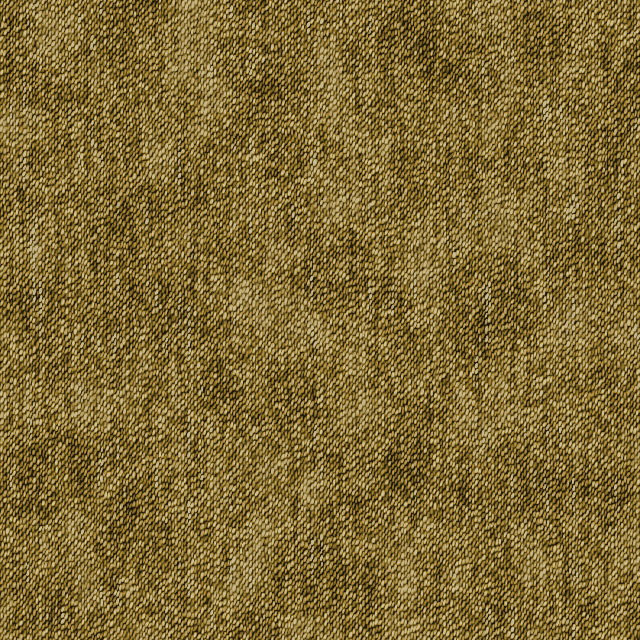
A three.js fragment shader for this texture:

```glsl
varying vec2 vUv;

// Weave
const float COLUMNS = 198.0;      // warp yarns across the canvas
const float ROWS = 92.0;          // stitches up the canvas
const float TWILL_STEP = 0.64;    // rise of each yarn over its neighbour
const float STITCH_TILT = 0.62;   // lean of a stitch, in yarn widths
const float STITCH_HALF_WIDTH = 0.56;
const float STITCH_JITTER = 0.40;
const float YARN_SWAY = 0.45;
const float STITCH_MEAN = 0.52;

// Tone
const float WEAVE_CONTRAST = 0.86;
const float STITCH_VARIATION = 0.30;
const float BLOTCH_STRENGTH = 0.34;
const float STREAK_STRENGTH = 0.15;
const float FIBRE_STRENGTH = 0.34;
const float SLUB_STRENGTH = 0.22;

// Dye colours, dark to light
const vec3 SHADOW = vec3(0.12, 0.09, 0.02);
const vec3 DARK = vec3(0.18, 0.14, 0.04);
const vec3 OLIVE = vec3(0.32, 0.25, 0.08);
const vec3 BROWN = vec3(0.45, 0.37, 0.15);
const vec3 OCHRE = vec3(0.56, 0.45, 0.15);
const vec3 GOLD = vec3(0.70, 0.56, 0.24);
const vec3 PALE = vec3(0.71, 0.63, 0.42);
const vec3 HIGHLIGHT = vec3(0.82, 0.76, 0.58);
const vec3 WORN_TINT = vec3(0.66, 0.59, 0.42);
const vec3 SLUB_TINT = vec3(0.74, 0.72, 0.62);

const float PI = 3.14159265;

float hash(vec2 p) {
  vec3 q = fract(vec3(p.xyx) * 0.1031);
  q += dot(q, q.yzx + 33.33);
  return fract((q.x + q.y) * q.z);
}

float cornerSlope(vec2 cell, vec2 offset) {
  float angle = 2.0 * PI * hash(cell);
  return dot(vec2(cos(angle), sin(angle)), offset);
}

float gradientNoise(vec2 p) {
  vec2 i = floor(p);
  vec2 f = p - i;
  vec2 u = f * f * f * (f * (f * 6.0 - 15.0) + 10.0);
  vec2 e = vec2(1.0, 0.0);
  float low = mix(cornerSlope(i, f), cornerSlope(i + e.xy, f - e.xy), u.x);
  float high = mix(cornerSlope(i + e.yx, f - e.yx), cornerSlope(i + e.xx, f - e.xx), u.x);
  return 1.4 * mix(low, high, u.y);
}

// Soft patches of fading, in several sizes
float blotches(vec2 uv) {
  float sum = 0.0;
  float weight = 0.42;
  vec2 p = uv * vec2(9.0, 7.5) + 13.7;
  for (int i = 0; i < 4; i++) {
    sum += weight * gradientNoise(p);
    p = p * 2.03 + 17.3;
    weight *= 0.72;
  }
  return sum;
}

// Brightness of the uppermost stitch: leaning strokes on stepped yarns
float weave(vec2 uv) {
  float x = uv.x * COLUMNS + YARN_SWAY * gradientNoise(uv * vec2(60.0, 38.0) + 5.0);
  float best = 0.0;
  for (int i = -1; i <= 1; i++) {
    float column = floor(x) + float(i);
    float wobble = STITCH_JITTER * gradientNoise(vec2(column * 7.31, uv.y * 30.0));
    float rise = uv.y * ROWS - column * TWILL_STEP + wobble;
    float stitch = floor(rise);
    float along = rise - stitch;
    float variation = hash(vec2(column, stitch) + 300.0) * 2.0 - 1.0;
    float across = x - column - 0.5 - STITCH_TILT * (along - 0.5);
    float halfWidth = STITCH_HALF_WIDTH * (1.0 + 0.2 * variation);
    float width = cos(0.5 * PI * min(abs(across) / halfWidth, 1.0));
    float body = width * pow(max(sin(PI * along), 0.0), 0.6);
    body = smoothstep(0.0, 0.95, body);
    best = max(best, body * (1.0 + STITCH_VARIATION * variation));
  }
  return best;
}

vec3 dyeRamp(float t) {
  vec3 c = mix(SHADOW, DARK, smoothstep(-0.14, 0.02, t));
  c = mix(c, OLIVE, smoothstep(0.02, 0.18, t));
  c = mix(c, BROWN, smoothstep(0.18, 0.39, t));
  c = mix(c, OCHRE, smoothstep(0.39, 0.61, t));
  c = mix(c, GOLD, smoothstep(0.61, 0.79, t));
  c = mix(c, PALE, smoothstep(0.79, 0.92, t));
  return mix(c, HIGHLIGHT, smoothstep(0.95, 1.20, t));
}

void main() {
  float body = weave(vUv);
  float blotch = blotches(vUv);
  float streak = gradientNoise(vUv * vec2(105.0, 6.0) + 41.0);
  float fibre = gradientNoise(vUv * vec2(290.0, 130.0));

  // Pale yarns that surface for a short run
  float yarn = floor(vUv.x * COLUMNS);
  float slub = smoothstep(0.25, 0.65, gradientNoise(vec2(yarn * 3.37, vUv.y * 14.0)));
  slub *= step(0.66, hash(vec2(yarn, 91.0))) * smoothstep(0.25, 0.75, body);

  float tone = 0.50 + WEAVE_CONTRAST * (body - STITCH_MEAN);
  tone += BLOTCH_STRENGTH * blotch + STREAK_STRENGTH * streak;
  tone += FIBRE_STRENGTH * fibre + SLUB_STRENGTH * slub;

  // Faded patches lose some of their yellow
  float wear = smoothstep(0.05, 0.55, blotch + 0.3 * streak);
  vec3 color = dyeRamp(tone);
  color = mix(color, WORN_TINT, 0.3 * wear * smoothstep(0.1, 0.7, tone));
  color = mix(color, SLUB_TINT, 0.5 * slub);
  gl_FragColor = vec4(color, 1.0);
}
```
